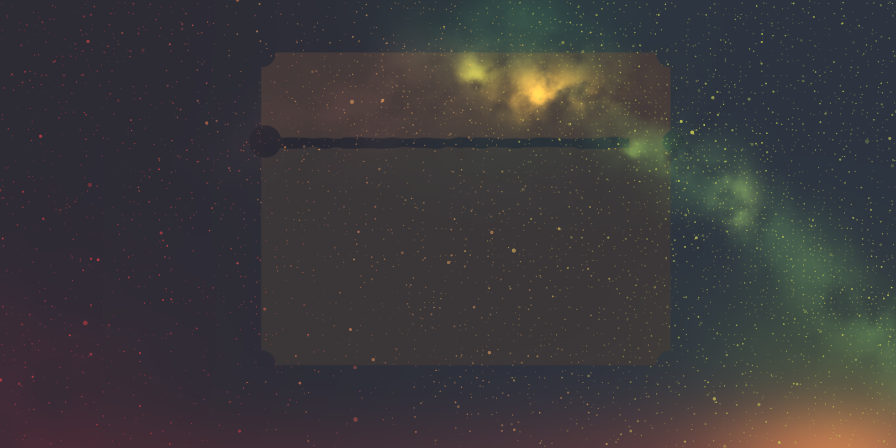
Write a Shadertoy shader that draws this background.

```glsl
float hash(vec2 p) {
    vec3 q = fract(vec3(p.xyx) * 0.1031);
    q += dot(q, q.yzx + 33.33);
    return fract((q.x + q.y) * q.z);
}

float noise(vec2 p) {
    vec2 i = floor(p), f = fract(p);
    f = f * f * (3.0 - 2.0 * f);
    return mix(mix(hash(i), hash(i + vec2(1, 0)), f.x),
               mix(hash(i + vec2(0, 1)), hash(i + vec2(1, 1)), f.x), f.y);
}

float fbm(vec2 p) {
    float sum = 0.0, amp = 0.5;
    for (int i = 0; i < 5; i++) {
        sum += amp * noise(p);
        p = mat2(1.6, 1.2, -1.2, 1.6) * p + 7.3;
        amp *= 0.5;
    }
    return sum;
}

// Soft elliptical glow
float glow(vec2 p, vec2 center, vec2 size) {
    vec2 d = (p - center) / size;
    return exp(-dot(d, d));
}

float boxDistance(vec2 p, vec2 center, vec2 halfSize) {
    vec2 d = abs(p - center) - halfSize;
    return length(max(d, 0.0)) + min(max(d.x, d.y), 0.0);
}

// One star per grid cell, kept with the given chance
float starLayer(vec2 p, float cells, float chance, float radius, float pixel) {
    vec2 id = floor(p * cells);
    vec2 seed = id + cells * 3.7;
    vec2 center = (id + 0.2 + 0.6 * vec2(hash(seed + 11.0), hash(seed + 47.0))) / cells;
    float size = radius * mix(0.6, 1.1, hash(seed + 83.0));
    float disc = 1.0 - smoothstep(size - 0.5 * pixel, size + 0.6 * pixel, length(p - center));
    float level = hash(seed + 131.0);
    return disc * step(hash(seed), chance) * mix(0.25, 1.0, level * level);
}

void mainImage(out vec4 fragColor, in vec2 fragCoord) {
    float pixel = 1.0 / iResolution.y;
    vec2 p = fragCoord * pixel;
    p.x += 1.0 - 0.5 * iResolution.x * pixel;
    float cloud = fbm(p * 9.0);
    float detail = fbm(p * 24.0 + 5.0);

    // Night sky
    vec3 color = mix(vec3(0.175, 0.17, 0.205), vec3(0.175, 0.205, 0.25),
                     smoothstep(0.1, 1.8, p.x));
    color += vec3(0.06, 0.0, 0.01) * glow(p, vec2(0.0, 0.1), vec2(0.4, 0.3)) * (0.4 + cloud);

    // Two-part panel with scooped corners and a dark slot
    vec2 mid = vec2(1.04, 0.534), halfSize = vec2(0.457, 0.349);
    float panel = boxDistance(p, mid, halfSize);
    panel = max(panel, 0.033 - length(abs(p - mid) - halfSize));
    float slot = boxDistance(p, vec2(1.0, 0.681), vec2(0.405, 0.011));
    slot += 0.006 * (noise(p * 40.0) - 0.5);
    slot = min(slot, length(p - vec2(0.592, 0.684)) - 0.036);
    slot = min(slot, length(p - vec2(1.503, 0.684)) - 0.024);
    panel = max(panel, -slot);
    vec3 panelColor = mix(vec3(0.235, 0.215, 0.22), vec3(0.275, 0.23, 0.225),
                          smoothstep(0.66, 0.7, p.y));
    float panelMask = 1.0 - smoothstep(-pixel, pixel, panel);
    color = mix(color, panelColor, 0.93 * panelMask);
    color -= 0.025 * (1.0 - smoothstep(-pixel, pixel, slot));

    // Galactic band arching down to the right
    float dx = p.x - 1.15;
    float ridge = 0.86 - (dx > 0.0 ? 0.77 : 0.35) * pow(abs(dx), 1.3);
    float across = (p.y - ridge) / 0.11;
    float band = exp(-across * across) * smoothstep(0.3, 1.2, p.x);
    vec3 bandColor = mix(vec3(0.16, 0.07, 0.06), vec3(0.1, 0.17, 0.06),
                         smoothstep(0.7, 1.4, p.x));
    color += bandColor * band * smoothstep(0.25, 0.8, cloud) * 0.9;
    color += vec3(0.01, 0.09, 0.035) * glow(p, vec2(1.15, 0.95), vec2(0.24, 0.11)) * (0.4 + cloud);
    color += vec3(0.01, 0.045, 0.02) * glow(p, vec2(1.2, 0.62), vec2(0.25, 0.1)) * cloud;

    // Bright knots of the band
    float wisps = smoothstep(0.25, 0.7, 0.5 * (cloud + detail));
    vec2 q = p + 0.06 * (vec2(cloud, detail) - 0.48);
    color += vec3(0.65, 0.43, 0.08) * glow(q, vec2(1.225, 0.805), vec2(0.085, 0.045)) * wisps;
    color += vec3(0.18, 0.14, 0.02) * glow(q, vec2(1.22, 0.81), vec2(0.18, 0.07)) * wisps;
    color += vec3(0.4, 0.4, 0.07) * glow(q, vec2(1.07, 0.845), vec2(0.04, 0.025)) * wisps;
    color += vec3(0.2, 0.28, 0.08) * glow(q, vec2(1.42, 0.675), vec2(0.04, 0.018)) * wisps;
    color += vec3(0.12, 0.2, 0.06) * glow(q, vec2(1.52, 0.65), vec2(0.04, 0.04)) * wisps;
    color += vec3(0.27, 0.32, 0.1) * glow(q, vec2(1.655, 0.565), vec2(0.04, 0.055)) * wisps;

    // Horizon light
    color += vec3(0.08, 0.11, 0.01) * glow(p, vec2(1.88, 0.2), vec2(0.3, 0.2)) * (0.6 + 0.6 * cloud);
    color += vec3(0.17, 0.035, 0.0) * glow(p, vec2(1.7, -0.03), vec2(0.65, 0.13));
    color += vec3(0.42, 0.22, 0.06) * glow(p, vec2(1.88, -0.03), vec2(0.26, 0.14));
    color += vec3(0.07, 0.0, 0.0) * glow(p, vec2(0.4, -0.03), vec2(0.9, 0.1));

    // Stars shift from red through orange to yellow-green
    float hue = p.x + 0.35 * (p.y - 0.5) + 0.3 * (hash(floor(p * 30.0)) - 0.5);
    vec3 starColor = mix(vec3(0.85, 0.24, 0.28), vec3(0.88, 0.6, 0.36), smoothstep(0.3, 0.9, hue));
    starColor = mix(starColor, vec3(0.78, 0.8, 0.32), smoothstep(0.9, 1.5, hue));
    float density = 0.15 + 0.2 * smoothstep(0.4, 1.8, p.x) + 0.35 * band;
    density *= mix(0.5, 1.0, smoothstep(0.0, 0.3, p.y));
    float stars = 0.6 * starLayer(p, 85.0, density, 0.0015, pixel);
    stars += 0.75 * starLayer(p + 0.37, 46.0, density, 0.0021, pixel);
    stars += 0.9 * starLayer(p + 0.71, 19.0, 0.13, 0.0034, pixel);
    stars += starLayer(p + 0.13, 8.0, 0.1, 0.0048, pixel);
    color = mix(color, starColor, min(stars, 1.0) * mix(1.0, 0.85, panelMask));

    fragColor = vec4(clamp(color, 0.0, 1.0), 1.0);
}
```
